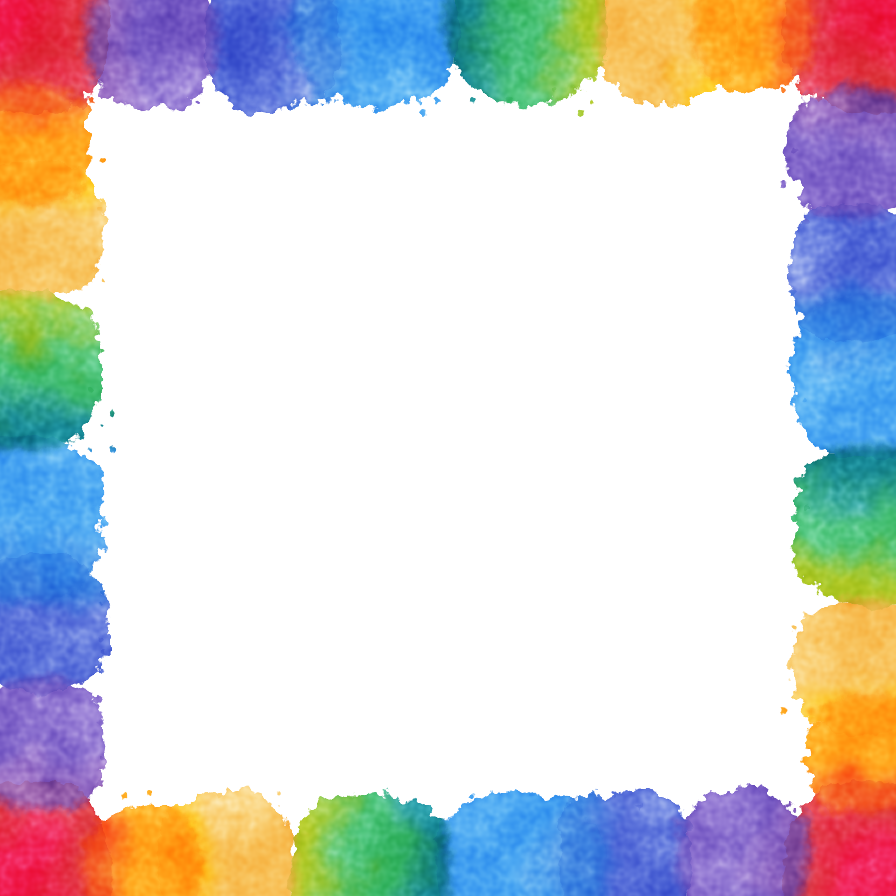
This background is drawn by a WebGL 1 fragment shader. Its source:

```glsl
precision highp float;
// A white page framed by overlapping watercolour blooms in rainbow order.

#define RAGGED 0.022       // size of the large bumps on the outer edge
#define TORN 0.018         // size of the small tears on the outer edge
#define ROUNDNESS 2.6      // 2 gives circles, more gives squarer blooms
#define OVERLAP 0.20       // how much lower paint shows through
#define BLEED 0.012        // softness where two paints meet
#define GRAIN 0.32         // strength of paper grain
#define CLOUD 0.65         // strength of pigment clouds
#define DILUTION 0.90      // overall strength of the paint
#define DROP_GRID 75.0     // droplet cells across the canvas
#define DROP_AMOUNT 0.10   // share of cells that hold a droplet

uniform vec2 u_resolution;

vec2 hash2(vec2 p) {
  p = vec2(dot(p, vec2(127.1, 311.7)), dot(p, vec2(269.5, 183.3)));
  return fract(sin(p) * 43758.5);
}

float cornerSlope(vec2 cell, vec2 offset, vec2 f) {
  return dot(hash2(cell + offset) * 2.0 - 1.0, f - offset);
}

float gradientNoise(vec2 p) {
  vec2 i = floor(p), f = fract(p);
  vec2 u = f * f * f * (f * (f * 6.0 - 15.0) + 10.0);
  float low = mix(cornerSlope(i, vec2(0.0), f), cornerSlope(i, vec2(1.0, 0.0), f), u.x);
  float high = mix(cornerSlope(i, vec2(0.0, 1.0), f), cornerSlope(i, vec2(1.0), f), u.x);
  return mix(low, high, u.y);
}

float fbm(vec2 p) {
  float sum = 0.0, amp = 0.6;
  for (int i = 0; i < 4; i++) {
    sum += amp * gradientNoise(p);
    p = mat2(1.6, 1.2, -1.2, 1.6) * p + 3.7;
    amp *= 0.5;
  }
  return sum;
}

// Turns the page so every side reads as (distance along, depth inward).
vec2 foldSide(vec2 p) {
  vec2 a = p - 0.5;
  if (abs(a.x) > abs(a.y)) return a.x > 0.0 ? 1.0 - p.yx : p.yx;
  return a.y > 0.0 ? vec2(p.x, 1.0 - p.y) : vec2(1.0 - p.x, p.y);
}

// Lays one rounded bloom over the paint below; its hue runs along the side.
// The wash holds edge offset, cloud and grain.
vec4 bloom(vec4 below, vec2 q, vec3 circle, vec3 wash,
           vec3 startHue, vec3 middleHue, vec3 endHue) {
  vec2 reach = pow(abs(q - circle.xy) + 0.00001, vec2(ROUNDNESS));
  float dist = pow(reach.x + reach.y, 1.0 / ROUNDNESS) - circle.z + wash.x;
  float along = (q.x - circle.x) / circle.z + wash.y * 0.8;
  vec3 pigment = mix(middleHue, startHue, smoothstep(0.0, 0.9, -along));
  pigment = mix(pigment, endHue, smoothstep(0.0, 0.9, along));

  // Pale clouds, grain, and pigment gathered at the rim
  float rim = exp(-abs(dist) / 0.004);
  float strength = DILUTION + wash.y * CLOUD + wash.z * GRAIN + 0.2 * rim;
  strength -= 0.25 * smoothstep(0.05, 0.13, q.y);
  pigment = pow(pigment, vec3(max(strength, 0.3)));

  float soft = mix(0.8 / min(u_resolution.x, u_resolution.y), BLEED, below.a);
  float cover = 1.0 - smoothstep(-soft, soft, dist);
  vec3 glazed = mix(pigment, pigment * below.rgb, OVERLAP);
  return vec4(mix(below.rgb, glazed, cover), max(below.a, cover));
}

// All blooms of one side, from corner to corner.
vec4 paintSide(vec2 q, vec3 wash) {
  vec3 crimson = vec3(0.93, 0.07, 0.24), brick = vec3(0.87, 0.22, 0.25);
  vec3 plum = vec3(0.50, 0.32, 0.70), violet = vec3(0.47, 0.36, 0.77);
  vec3 indigo = vec3(0.29, 0.38, 0.83), cobalt = vec3(0.23, 0.51, 0.88);
  vec3 azure = vec3(0.24, 0.61, 0.94), teal = vec3(0.06, 0.48, 0.54);
  vec3 emerald = vec3(0.24, 0.73, 0.42), olive = vec3(0.68, 0.78, 0.14);
  vec3 apricot = vec3(0.97, 0.74, 0.32), sun = vec3(1.0, 0.80, 0.10);
  vec3 orange = vec3(1.0, 0.61, 0.08), ember = vec3(0.98, 0.40, 0.16);

  vec4 paint = vec4(1.0, 1.0, 1.0, 0.0);
  vec2 fromCorner = vec2(min(q.x, 1.0 - q.x), q.y);
  paint = bloom(paint, fromCorner, vec3(0.026, 0.026, 0.100), wash, crimson, crimson, brick);
  paint = bloom(paint, q, vec3(0.303, 0.044, 0.076), wash, indigo, indigo, cobalt);
  paint = bloom(paint, q, vec3(0.170, 0.046, 0.073), wash, plum, violet, violet);
  paint = bloom(paint, q, vec3(0.420, 0.024, 0.092), wash, cobalt, azure, azure);
  paint = bloom(paint, q, vec3(0.588, 0.026, 0.089), wash, teal, emerald, olive);
  paint = bloom(paint, q, vec3(0.745, 0.039, 0.076), wash, apricot, apricot, sun);
  return bloom(paint, q, vec3(0.841, 0.034, 0.066), wash, orange, orange, ember);
}

// Coverage of small scattered droplets just past the blooms.
float droplets(vec2 p) {
  vec2 cell = floor(p * DROP_GRID);
  vec2 pick = hash2(cell + 17.0);
  vec2 centre = (cell + 0.35 + 0.3 * hash2(cell + 5.0)) / DROP_GRID;
  float depth = foldSide(centre).y;
  float present = step(pick.x, DROP_AMOUNT) * step(0.10, depth) * step(depth, 0.126);
  float radius = mix(0.0012, 0.0038, pick.y);
  float dist = length(p - centre) - radius + 0.004 * gradientNoise(p * 260.0);
  float soft = 0.8 / min(u_resolution.x, u_resolution.y);
  return present * (1.0 - smoothstep(-soft, soft, dist));
}

void main() {
  vec2 p = gl_FragCoord.xy / u_resolution;
  vec2 q = foldSide(p);

  // Edges grow rougher toward the open page
  float rough = mix(0.5, 1.0, smoothstep(0.03, 0.09, q.y));
  float edge = rough * (RAGGED * fbm(p * 20.0) + TORN * fbm(p * 70.0 + 9.0));
  float cloud = 1.3 * fbm(p * 13.0 + 4.0);
  float grain = gradientNoise(p * 130.0) + 0.8 * gradientNoise(p * 60.0);
  vec3 wash = vec3(edge, cloud, grain);

  vec3 colour = paintSide(q, wash).rgb;
  vec3 dropHue = paintSide(vec2(q.x, 0.06), vec3(0.0, cloud, grain)).rgb;
  colour = mix(colour, min(colour, dropHue), droplets(p));
  gl_FragColor = vec4(colour, 1.0);
}
```
